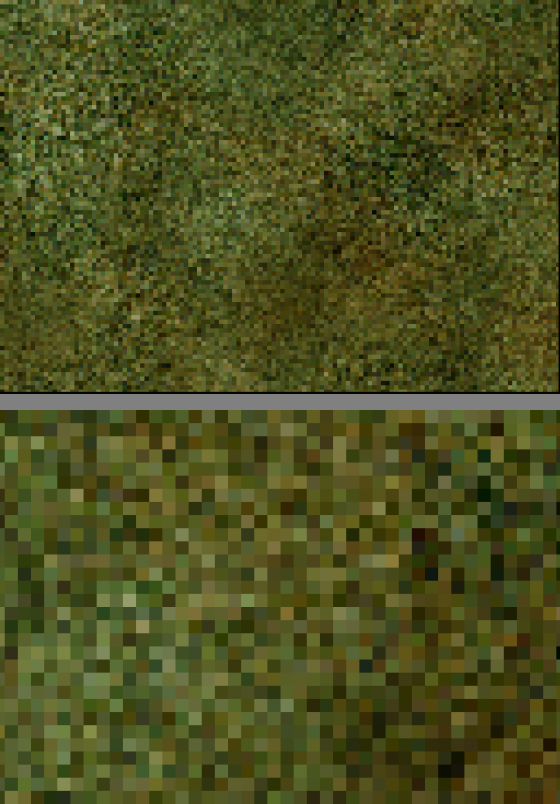
Top, the full canvas; bottom, a detail of the centre.
This texture is drawn by a Shadertoy shader. Its source:

```glsl
// Draws a mossy field of olive and green square grains with soft dark and light patches.

vec3 hash3(vec2 p) {
    vec3 q = fract(p.xyx * vec3(0.1031, 0.1030, 0.0973));
    q += dot(q, q.yxz + 33.33);
    return fract((q.xxy + q.yzz) * q.zyx);
}

vec2 gradientAt(vec2 corner) {
    float angle = 6.2832 * hash3(corner + 61.0).x;
    return vec2(cos(angle), sin(angle));
}

float gradientNoise(vec2 p) {
    vec2 i = floor(p), f = p - i;
    vec2 u = f * f * f * (f * (f * 6.0 - 15.0) + 10.0);
    float a = dot(gradientAt(i), f);
    float b = dot(gradientAt(i + vec2(1, 0)), f - vec2(1, 0));
    float c = dot(gradientAt(i + vec2(0, 1)), f - vec2(0, 1));
    float d = dot(gradientAt(i + vec2(1, 1)), f - vec2(1, 1));
    return mix(mix(a, b, u.x), mix(c, d, u.x), u.y);
}

float fbm(vec2 p) {
    float sum = 0.0, amplitude = 1.0;
    for (int octave = 0; octave < 4; octave++) {
        sum += amplitude * gradientNoise(p);
        p = mat2(1.6, 1.2, -1.2, 1.6) * p + 7.3;
        amplitude *= 0.55;
    }
    return sum;
}

// Sum of three uniform values: bell-shaped, with unit deviation
float bell(vec2 p) {
    return 2.0 * (dot(hash3(p), vec3(1.0)) - 1.5);
}

// Flat colour of one square grain
vec3 grainColor(vec2 cell) {
    vec2 pos = (cell + 0.5) / 90.0;

    // Broad patches: a pale lush corner at upper left, a dim hollow right of centre
    float lush = exp(-5.0 * dot(pos - vec2(0.2, 0.85), pos - vec2(0.2, 0.85)));
    vec2 toHollow = (pos - vec2(0.98, 0.48)) * vec2(1.0, 0.7);
    float hollow = exp(-14.0 * dot(toHollow, toHollow));
    float shade = 0.12 * fbm(pos * 3.2 + 11.0) + 0.035 * lush - 0.035 * hollow;
    float greenness = 0.07 * fbm(pos * 2.7 + 37.0) + 0.035 * lush;
    float contrast = clamp(0.92 + 0.5 * fbm(pos * 2.4 + 53.0) + 0.3 * lush, 0.6, 1.4);

    // Single grains, loosely clumped with their neighbours
    float clump = gradientNoise(cell * vec2(0.37, 0.43) + 5.0);
    float light = 0.315 + shade + contrast * (0.074 * bell(cell) + 0.12 * clump);
    light = clamp(light, 0.04, 0.75);

    // Olive ramp: blue rises with the square of the light
    vec3 color = vec3(0.95 * light, light, 1.1 * light * light);
    color.r += 0.032 * contrast * bell(cell + 211.0) - greenness + 0.008;
    color.b += 0.03 * contrast * bell(cell + 419.0) + 0.3 * greenness;
    return clamp(color, 0.0, 1.0);
}

void mainImage(out vec4 fragColor, in vec2 fragCoord) {
    vec2 uv = fragCoord / iResolution.y;
    float aspect = iResolution.x / iResolution.y;
    float pixel = 1.0 / iResolution.y;

    // Box filter over the grain borders that this pixel covers
    float width = 90.0 * pixel;
    vec2 p = uv * 90.0;
    vec2 cell = floor(p - 0.5 * width + 0.001);
    vec2 cover = clamp((p + 0.5 * width - cell - 1.0) / width, 0.0, 1.0);
    vec3 lower = mix(grainColor(cell), grainColor(cell + vec2(1, 0)), cover.x);
    vec3 upper = mix(grainColor(cell + vec2(0, 1)), grainColor(cell + vec2(1, 1)), cover.x);
    vec3 color = mix(lower, upper, cover.y);

    // Thin dark rim along the bottom and right
    float inside = clamp((uv.y - 0.0055) / pixel + 0.5, 0.0, 1.0)
                 * clamp((aspect - 0.0037 - uv.x) / pixel + 0.5, 0.0, 1.0);
    fragColor = vec4(mix(vec3(0.02, 0.02, 0.0), color, inside), 1.0);
}
```
